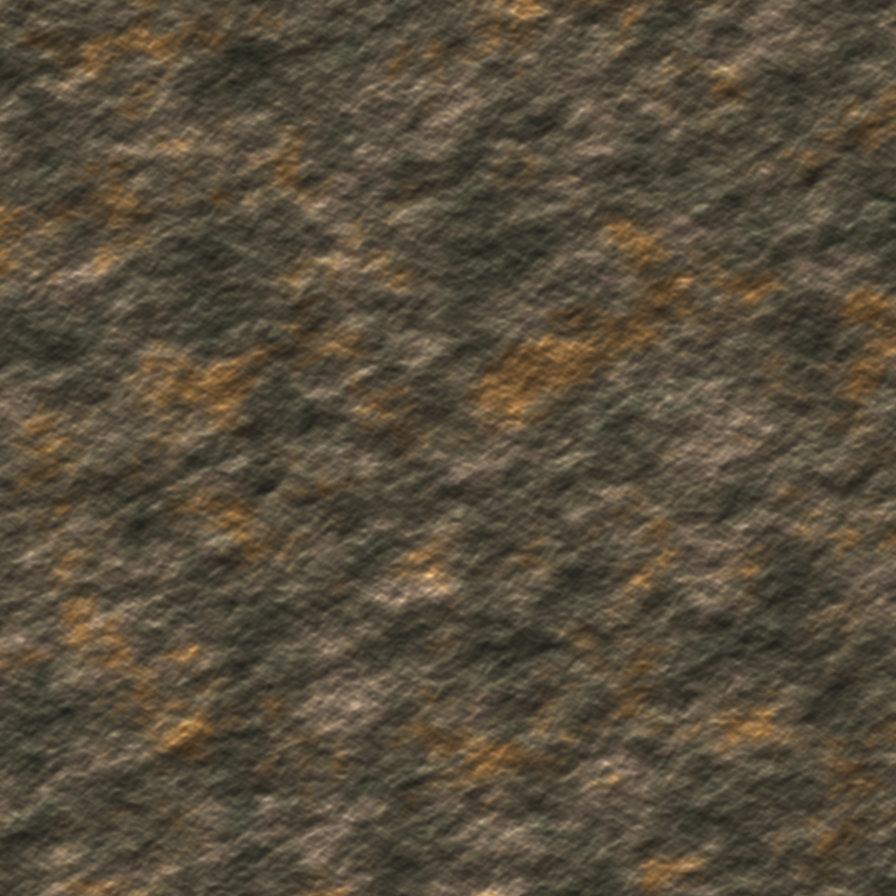
This texture is drawn by a three.js fragment shader. Its source:

```glsl
varying vec2 vUv;

const vec3 STONE = vec3(0.328, 0.298, 0.238);
const vec3 OCHRE_TINT = vec3(1.20, 0.99, 0.74);
const vec3 MOSS_TINT = vec3(0.91, 0.98, 0.97);
const vec3 ROSE_TINT = vec3(1.03, 0.985, 1.02);
const float PATCH_ANGLE = 0.40;
const float GRAIN_ANGLE = 0.50;
const vec2 LIGHT_STEP = vec2(-0.0012, 0.0040);

// Sineless hash giving a gradient in -1..1
vec2 hashGradient(vec2 cell) {
  vec3 q = fract(cell.xyx * vec3(0.1031, 0.1030, 0.0973));
  q += dot(q, q.yzx + 33.33);
  return fract((q.xx + q.yz) * q.zy) * 2.0 - 1.0;
}

float cornerSlope(vec2 cell, vec2 local, vec2 corner) {
  return dot(hashGradient(cell + corner), local - corner);
}

float gradientNoise(vec2 p) {
  vec2 cell = floor(p);
  vec2 f = fract(p);
  vec2 w = f * f * f * (f * (f * 6.0 - 15.0) + 10.0);
  float low = mix(cornerSlope(cell, f, vec2(0.0, 0.0)),
                  cornerSlope(cell, f, vec2(1.0, 0.0)), w.x);
  float high = mix(cornerSlope(cell, f, vec2(0.0, 1.0)),
                   cornerSlope(cell, f, vec2(1.0, 1.0)), w.x);
  return mix(low, high, w.y);
}

// Four octaves of noise
float fbm(vec2 p, float persistence) {
  float sum = 0.0;
  float amplitude = 1.0;
  for (int i = 0; i < 4; i++) {
    sum += amplitude * gradientNoise(p);
    p = p * 2.0 + vec2(17.3, 9.7);
    amplitude *= persistence;
  }
  return sum;
}

// Axes running along and across the grain
vec2 alongGrain(vec2 p, float angle) {
  float c = cos(angle);
  float s = sin(angle);
  return vec2(c * p.x + s * p.y, c * p.y - s * p.x);
}

// Rough surface: two grains crossing like a loose weave
float surfaceHeight(vec2 p) {
  vec2 rising = alongGrain(p, GRAIN_ANGLE) * vec2(14.0, 25.0);
  vec2 falling = alongGrain(p, -GRAIN_ANGLE) * vec2(14.0, 25.0);
  return fbm(rising + 41.0, 0.52) + 0.75 * fbm(falling + 83.0, 0.52);
}

// Light falling from above, slightly from the left
float relief(vec2 p, vec2 lightStep) {
  return surfaceHeight(p) - surfaceHeight(p + lightStep);
}

vec3 mineralTint(float hue, float patches) {
  float ochre = smoothstep(0.0, 0.75, hue + 0.45 * patches);
  float moss = smoothstep(0.0, 0.5, -0.6 * hue - 0.6 * patches);
  float rose = smoothstep(0.0, 0.6, patches - hue);
  vec3 tint = mix(vec3(1.0), ROSE_TINT, rose);
  tint = mix(tint, OCHRE_TINT, ochre);
  return mix(tint, MOSS_TINT, moss);
}

void main() {
  vec2 grain = alongGrain(vUv, PATCH_ANGLE);
  float patches = fbm(grain * vec2(7.0, 10.0) + 5.0, 0.76);
  float hue = fbm(grain * vec2(6.0, 8.0) + 60.0, 0.74);

  // Patches and relief add up in log brightness
  float exposure = 0.48 * patches + 1.55 * relief(vUv, LIGHT_STEP);
  vec3 color = STONE * mineralTint(hue, patches) * exp(exposure);
  gl_FragColor = vec4(clamp(color, 0.0, 1.0), 1.0);
}
```
